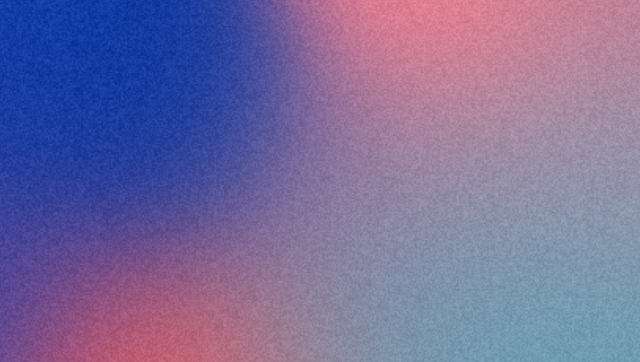
Give the GLSL for this background, as a Shadertoy shader.

```glsl
// A soft blurred colour field: blue, pink, red and teal pools under fine grain.
// Each pool is a Gaussian weight; the colour is the normalised weighted mean.
// Two octaves of value noise add the grain.

// Sineless hash, 0..1
float hash(vec2 cell) {
    vec3 q = fract(cell.xyx * 0.1031);
    q += dot(q, q.yzx + 33.33);
    return fract((q.x + q.y) * q.z);
}

float valueNoise(vec2 p) {
    vec2 cell = floor(p);
    vec2 f = fract(p);
    f = f * f * (3.0 - 2.0 * f);
    float low = mix(hash(cell), hash(cell + vec2(1, 0)), f.x);
    float high = mix(hash(cell + vec2(0, 1)), hash(cell + vec2(1, 1)), f.x);
    return mix(low, high, f.y);
}

// Weighted colour in rgb, weight in a
vec4 pool(vec2 p, vec2 centre, float strength, vec3 colour) {
    vec2 d = p - centre;
    return vec4(colour, 1.0) * strength * exp(-7.7 * dot(d, d));
}

vec3 colourField(vec2 p) {
    // Blue side
    vec4 sum = pool(p, vec2(0.42, 0.68), 1.6, vec3(0.05, 0.22, 0.63));
    sum += pool(p, vec2(0.05, 0.85), 1.0, vec3(0.08, 0.24, 0.65));
    sum += pool(p, vec2(-0.10, 0.20), 1.0, vec3(0.24, 0.26, 0.62));

    // Red glow at the bottom and its purple halo
    sum += pool(p, vec2(0.46, -0.06), 1.4, vec3(0.92, 0.36, 0.38));
    sum += pool(p, vec2(0.30, 0.22), 0.4, vec3(0.45, 0.30, 0.54));

    // Mauve valley through the middle
    sum += pool(p, vec2(0.90, 0.45), 1.0, vec3(0.58, 0.43, 0.60));
    sum += pool(p, vec2(0.85, 0.02), 1.0, vec3(0.55, 0.54, 0.62));
    sum += pool(p, vec2(1.30, 0.50), 1.0, vec3(0.64, 0.55, 0.65));

    // Pink along the top right
    sum += pool(p, vec2(1.20, 1.00), 1.0, vec3(0.95, 0.49, 0.55));
    sum += pool(p, vec2(1.77, 1.05), 1.0, vec3(0.77, 0.49, 0.58));

    // Grey fading to teal at the lower right
    sum += pool(p, vec2(1.75, 0.55), 1.0, vec3(0.58, 0.58, 0.67));
    sum += pool(p, vec2(1.60, 0.10), 1.0, vec3(0.41, 0.62, 0.70));
    sum += pool(p, vec2(1.20, 0.10), 1.5, vec3(0.42, 0.62, 0.70));
    return sum.rgb / sum.a;
}

void mainImage(out vec4 fragColor, in vec2 fragCoord) {
    vec2 p = fragCoord / iResolution.y;
    vec3 colour = colourField(p);

    // Fine grain over a slightly coarser mottle
    float grain = 0.7 * valueNoise(p * 230.0) + 0.3 * valueNoise(p * 121.0 + 37.0);
    colour += (grain - 0.5) * 0.11;

    fragColor = vec4(clamp(colour, 0.0, 1.0), 1.0);
}
```
